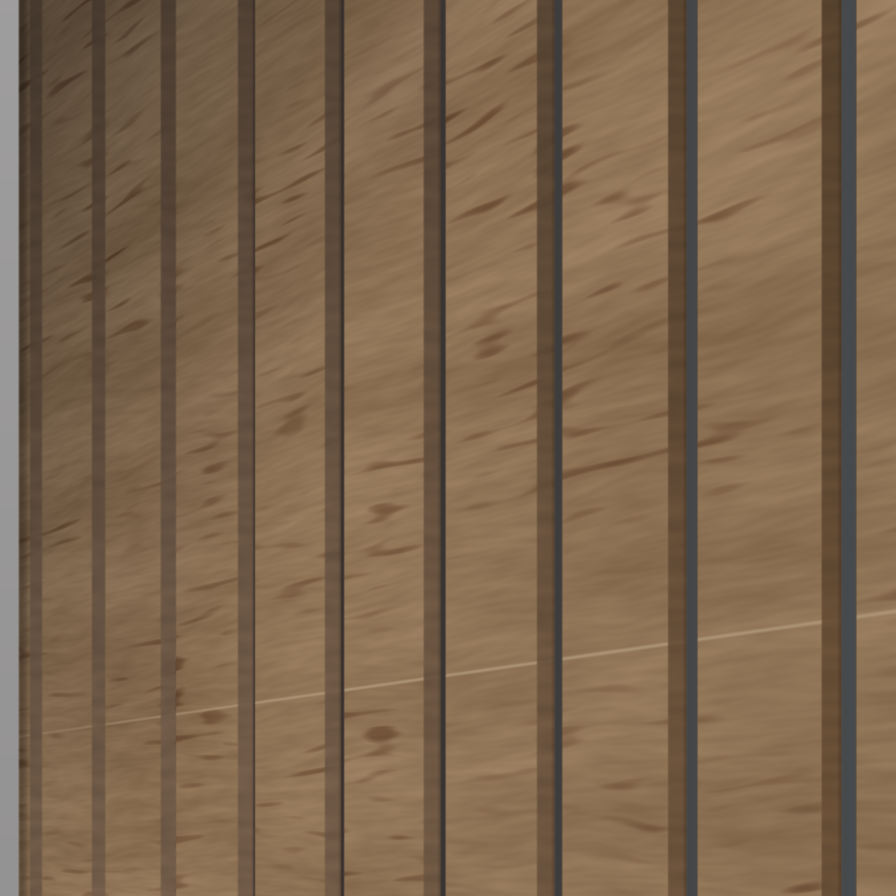
Write a WebGL 2 fragment shader that draws this texture.

```glsl
#version 300 es
precision highp float;

uniform vec2 u_resolution;
out vec4 fragColor;

vec2 gradientAt(vec2 cell) {
    float h = fract(sin(dot(cell, vec2(127.1, 311.7))) * 43758.55);
    return vec2(cos(6.2832 * h), sin(6.2832 * h));
}

float gradientNoise(vec2 p) {
    vec2 i = floor(p), f = p - i;
    vec2 s = f * f * f * (f * (f * 6.0 - 15.0) + 10.0);
    vec2 e = vec2(1.0, 0.0);
    float low = mix(dot(gradientAt(i), f), dot(gradientAt(i + e.xy), f - e.xy), s.x);
    float high = mix(dot(gradientAt(i + e.yx), f - e.yx), dot(gradientAt(i + e.xx), f - e.xx), s.x);
    return mix(low, high, s.y);
}

// Coverage of a stripe from lo to hi, repeated once per unit
float stripe(float x, float lo, float hi, float blur) {
    float d = abs(fract(x - 0.5 * (lo + hi) + 0.5) - 0.5) - 0.5 * (hi - lo);
    return 1.0 - smoothstep(-blur, blur, d);
}

// Wood colour: x runs along the grain, y across it
vec3 wood(vec2 g) {
    g.y += 0.006 * gradientNoise(g * vec2(0.9, 14.0));
    float bands = gradientNoise(g * vec2(0.35, 17.0) + 3.0);
    float streaks = gradientNoise(g * vec2(1.3, 115.0));
    float fibres = gradientNoise(g * vec2(4.0, 300.0));
    float pores = smoothstep(0.16, 0.5, gradientNoise(g * vec2(1.9, 135.0) + 17.0));
    float patches = smoothstep(-0.35, 0.35, gradientNoise(g * vec2(0.6, 9.0) + 8.0));
    float tone = 0.62 + 0.6 * bands + 0.4 * streaks + 0.28 * fibres;
    vec3 c = mix(vec3(0.49, 0.385, 0.275), vec3(0.60, 0.49, 0.37), tone);
    return c - pores * patches * vec3(0.12, 0.13, 0.115);
}

void main() {
    vec2 p = gl_FragCoord.xy / u_resolution;
    float pixel = 1.0 / u_resolution.x;

    // Receding wall: slat count along it, and height along lines to the vanishing point
    float depth = 0.0645 + 0.05135 * p.x;
    float slat = (p.x - 0.047) / depth;
    float height = (p.y + 0.005) / (p.x + 1.257);
    float blur = max(pixel, 0.0016) * 0.0669 / (depth * depth);

    // Slat faces, each with a slightly shifted grain
    float id = floor(slat);
    vec2 grain = vec2(slat + 0.13 * sin(id * 5.3), height + 0.002 * sin(id * 2.7));
    vec3 face = wood(grain);

    // Pale seam crossing the slats
    float seamWidth = 0.0013 + 0.5 * pixel;
    float seam = 1.0 - smoothstep(0.0, seamWidth, abs(height - 0.143));
    face = mix(face, vec3(0.70, 0.61, 0.49), seam * mix(0.35, 0.75, smoothstep(0.0, 0.4, p.x)));

    // Shadow gathers towards the upper left
    float light = smoothstep(-0.15, 0.7, p.x + 0.5 * (1.0 - p.y));
    face *= mix(vec3(0.56, 0.57, 0.60), vec3(1.0), light);

    // Shaded slat sides, deepening to the right
    float ripple = gradientNoise(vec2(slat * 2.0, p.y * 75.0));
    vec3 side = mix(vec3(0.385, 0.31, 0.25), vec3(0.35, 0.26, 0.175), smoothstep(0.2, 1.0, p.x));
    side *= mix(0.72, 1.0, light) * (1.0 + 0.13 * ripple);
    side = mix(side, face, 0.12);
    side *= mix(1.1, 0.92, smoothstep(0.0, 1.0, p.y));
    vec3 color = mix(face, side, stripe(slat, 0.797, 1.0, blur));

    // Open gaps, wider the more squarely they are seen
    float gapWidth = clamp(0.015 * (slat - 2.0), 0.0, 0.085);
    vec3 gap = mix(vec3(0.20, 0.175, 0.165), vec3(0.28, 0.29, 0.30), smoothstep(0.3, 0.9, p.x));
    float gapEdge = stripe(slat, 0.985 - gapWidth, 1.0 - gapWidth, 2.0 * blur);
    color *= 1.0 - 0.2 * gapEdge * smoothstep(2.0, 4.0, slat);
    color = mix(color, gap, stripe(slat, 1.0 - gapWidth, 1.0, blur) * smoothstep(1.5, 3.0, slat));

    // Grey wall at the left with a dark contact line
    color *= 1.0 - 0.3 * (1.0 - smoothstep(0.0, 0.012, abs(p.x - 0.024)));
    vec3 wall = vec3(0.61, 0.605, 0.605) * (0.95 + 0.07 * p.y);
    float wallMask = 1.0 - smoothstep(-1.0, 1.0, (p.x - 0.021) / max(pixel, 0.0016));
    fragColor = vec4(mix(color, wall, wallMask), 1.0);
}
```
